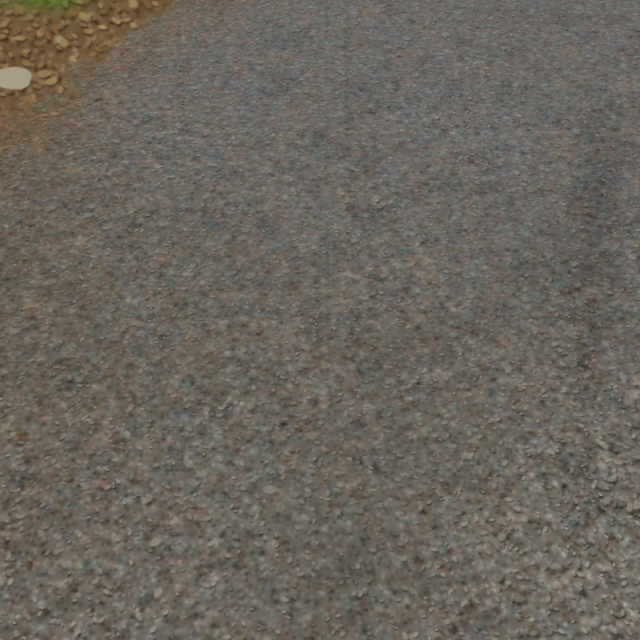
This texture is drawn by a WebGL 2 fragment shader. Its source:

```glsl
#version 300 es
precision highp float;
// Worn gravel track receding from the viewer, with leaf litter on its far left verge.
uniform vec2 u_resolution;
out vec4 outColor;

const float HORIZON = 2.4;
const vec3 GRAVEL = vec3(0.412, 0.393, 0.358);
const vec3 BROWN = vec3(0.405, 0.355, 0.295);
const vec3 SLATE = vec3(0.415, 0.407, 0.395);
const vec3 PALE = vec3(0.62, 0.60, 0.53);

vec3 hash3(vec2 cell, float seed) {
  vec3 q = fract(vec3(cell.xyx + seed * 17.3) * vec3(0.1031, 0.1030, 0.0973));
  q += dot(q, q.yxz + 33.33);
  return fract((q.xxy + q.yzz) * q.zyx);
}

// Signed soft bumps, one at a random point of each cell.
float bumps(vec2 p, float seed) {
  vec2 cell = floor(p);
  float sum = 0.0;
  for (int j = -1; j <= 1; j++)
    for (int i = -1; i <= 1; i++) {
      vec2 c = cell + vec2(i, j);
      vec3 h = hash3(c, seed);
      vec2 d = p - c - h.xy;
      sum += (h.z * 2.0 - 1.0) * exp(-6.0 * dot(d, d));
    }
  return sum;
}

// Scattered tilted chips: x = cover, y = shadow below, z = random tone.
vec3 chips(vec2 p, float density, float seed) {
  vec2 cell = floor(p);
  vec3 chip = vec3(0.0);
  for (int j = -1; j <= 1; j++)
    for (int i = -1; i <= 1; i++) {
      vec2 c = cell + vec2(i, j);
      vec3 h = hash3(c, seed);
      vec3 k = hash3(c, seed + 5.0);
      if (h.z > density) continue;
      float angle = (k.x - 0.5) * 2.6;
      mat2 turn = mat2(cos(angle), -sin(angle), sin(angle), cos(angle));
      vec2 size = mix(0.28, 0.58, k.y * k.y) * vec2(1.25, 0.75);
      vec2 d = p - c - h.xy;
      float cover = smoothstep(1.15, 0.45, length(turn * d / size));
      float shade = smoothstep(1.3, 0.5, length(turn * (d + vec2(-0.12, 0.24)) / size));
      if (cover > chip.x) chip.xz = vec2(cover, k.z);
      chip.y = max(chip.y, shade);
    }
  return chip;
}

// Broad wandering variation from layered sines.
float drift(vec2 p) {
  return (sin(p.x * 5.1 + 2.0 * sin(p.y * 3.7 + 0.6))
        + sin(p.y * 8.3 - p.x * 4.2 + 1.7 * sin(p.x * 6.1))
        + 0.6 * sin(p.x * 13.7 + p.y * 11.3 + 2.0 * sin(p.y * 9.1))) / 2.6;
}

float blob(vec2 p, vec2 center, vec2 size) {
  vec2 d = (p - center) / size;
  return exp(-dot(d, d));
}

vec3 layChips(vec3 base, vec3 chip, vec3 tint, float strength) {
  base *= 1.0 - 0.28 * strength * chip.y * (1.0 - chip.x);
  return mix(base, tint, chip.x * strength * mix(0.3, 0.95, chip.z));
}

vec3 gravel(vec2 uv, vec2 ground) {
  float near = 1.0 - uv.y;
  float broad = drift(uv);
  float patches = bumps(ground * 13.0, 1.0);
  float rut = blob(uv, vec2(0.93 + 0.1 * (uv.y - 0.6), uv.y), vec2(0.05, 1.0))
            * smoothstep(0.3, 0.55, uv.y) * smoothstep(0.9, 0.7, uv.y);
  float loose = blob(uv, vec2(0.97, 0.2), vec2(0.22, 0.27));
  float rough = mix(0.65, 1.2, near) + 0.35 * loose + 0.15 * broad;

  vec3 color = mix(GRAVEL, SLATE, smoothstep(0.35, 0.95, uv.y + 0.35 * (uv.x - 0.5)));
  float earthy = smoothstep(0.35, 0.0, uv.x + 0.12 * broad) * 0.45;
  color = mix(color, BROWN, clamp(earthy + 0.3 * patches, 0.0, 0.8));
  color += 0.012 * broad + 0.028 * patches - 0.05 * rut + 0.02 * loose;

  // Fine grit, a coarser mottling and faint hue changes.
  float grit = 0.085 * bumps(ground * 125.0, 2.0) + 0.09 * bumps(ground * vec2(58.0, 72.0), 3.0);
  color += grit * rough;
  color += vec3(0.03, -0.005, -0.025) * bumps(ground * 42.0, 4.0);
  color += vec3(-0.012, 0.016, -0.008) * bumps(ground * 75.0, 6.0);

  vec3 small = chips(ground * 88.0, 0.24 + 0.2 * loose, 7.0);
  vec3 large = chips(ground * 46.0, 0.07 + 0.12 * loose, 8.0);
  color = layChips(color, small, mix(SLATE * 1.2, PALE, small.z), 0.6 * rough);
  return layChips(color, large, mix(SLATE * 1.1, PALE, large.z), 0.55 * rough);
}

vec3 litter(vec2 uv) {
  vec3 under = chips(uv * 62.0, 0.85, 11.0);
  vec3 leaf = chips(uv * vec2(44.0, 56.0), 0.6, 12.0);
  vec3 color = vec3(0.43, 0.34, 0.23) + 0.12 * bumps(uv * 95.0, 13.0);
  color = layChips(color, under, mix(vec3(0.50, 0.38, 0.24), vec3(0.60, 0.54, 0.41), under.z), 0.8);
  color = layChips(color, leaf, mix(vec3(0.62, 0.43, 0.22), vec3(0.68, 0.59, 0.42), leaf.z), 0.8);
  float grass = blob(uv, vec2(0.07, 1.01), vec2(0.06, 0.025));
  color = mix(color, vec3(0.33, 0.43, 0.14) + 0.1 * bumps(uv * 80.0, 14.0), grass);
  float rock = length((uv - vec2(0.02, 0.878)) / vec2(0.032, 0.018)) + 0.12 * bumps(uv * 60.0, 15.0);
  return mix(color, vec3(0.65, 0.61, 0.53), smoothstep(1.1, 0.85, rock));
}

void main() {
  vec2 uv = gl_FragCoord.xy / u_resolution;
  float depth = HORIZON / (HORIZON - uv.y);
  vec2 ground = vec2((uv.x - 0.5) * depth, HORIZON * depth) + 8.0;

  // The verge fades through brown soil into the track.
  float verge = uv.y - 0.80 - 0.72 * uv.x + 0.022 * bumps(uv * 28.0, 20.0) + 0.02 * bumps(uv * 70.0, 21.0);
  vec3 color = gravel(uv, ground);
  color = mix(color, color * vec3(1.06, 0.96, 0.85), smoothstep(-0.14, 0.0, verge));
  color = mix(color, litter(uv), smoothstep(-0.012, 0.018, verge));
  outColor = vec4(clamp(color, 0.0, 1.0), 1.0);
}
```
